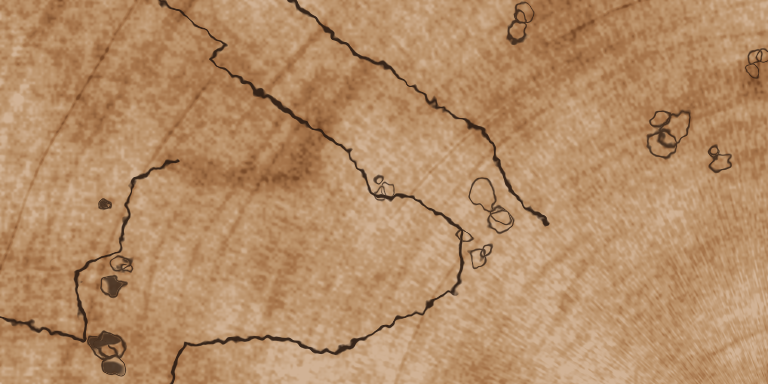
Write a Shadertoy shader that draws this texture.

```glsl
const vec3 PALE = vec3(0.82, 0.70, 0.585);
const vec3 TAN = vec3(0.735, 0.575, 0.415);
const vec3 BROWN = vec3(0.65, 0.455, 0.29);
const vec3 DEEP = vec3(0.46, 0.28, 0.15);
const vec3 INK = vec3(0.17, 0.11, 0.075);
const vec2 PITH = vec2(2.13, -0.36);      // centre of the growth rings
const float BASE_TONE = 0.25;
const float BLOTCH_CONTRAST = 0.95;
const float GRAIN_CONTRAST = 0.34;
const float VEIN_WIDTH = 0.0042;
const float LOOP_WIDTH = 0.0026;
const int LOOPS_PER_CLUSTER = 3;

// Bends of three fungal veins; each starts at an index tested in veinDistance
const vec2 BENDS[24] = vec2[24](
    vec2(0.36, 1.03), vec2(0.59, 0.88), vec2(0.55, 0.84), vec2(0.91, 0.60),
    vec2(0.97, 0.50), vec2(1.08, 0.49), vec2(1.20, 0.40), vec2(1.19, 0.24),
    vec2(0.87, 0.08), vec2(0.69, 0.125), vec2(0.49, 0.10), vec2(0.43, -0.03),
    vec2(0.71, 1.03), vec2(0.885, 0.895), vec2(1.12, 0.74), vec2(1.28, 0.635),
    vec2(1.33, 0.505), vec2(1.42, 0.41),
    vec2(0.455, 0.58), vec2(0.34, 0.53), vec2(0.315, 0.35), vec2(0.19, 0.29),
    vec2(0.23, 0.11), vec2(-0.02, 0.18));
const int SECOND_VEIN = 12;
const int THIRD_VEIN = 18;

// Clusters of small closed loops: centre and spread
const vec3 CLUSTERS[10] = vec3[10](
    vec3(1.28, 0.45, 0.055), vec3(1.23, 0.35, 0.045), vec3(1.73, 0.65, 0.055),
    vec3(1.86, 0.59, 0.04), vec3(0.265, 0.455, 0.025), vec3(0.30, 0.28, 0.045),
    vec3(0.26, 0.09, 0.055), vec3(1.38, 0.93, 0.05), vec3(1.97, 0.83, 0.035),
    vec3(1.0, 0.51, 0.035));

float hash(vec2 p) {
    vec3 q = fract(vec3(p.xyx) * 0.1031);
    q += dot(q, q.yzx + 33.33);
    return fract((q.x + q.y) * q.z);
}

float noise(vec2 p) {
    vec2 i = floor(p), f = fract(p);
    f = f * f * (3.0 - 2.0 * f);
    return mix(mix(hash(i), hash(i + vec2(1, 0)), f.x),
               mix(hash(i + vec2(0, 1)), hash(i + vec2(1, 1)), f.x), f.y);
}

float fbm(vec2 p) {
    float sum = 0.0, amp = 0.53;
    for (int i = 0; i < 4; i++) {
        sum += amp * noise(p);
        p = mat2(1.6, 1.2, -1.2, 1.6) * p + 17.3;
        amp *= 0.5;
    }
    return sum;
}

float segment(vec2 p, vec2 a, vec2 b) {
    vec2 d = b - a;
    return length(p - a - d * clamp(dot(p - a, d) / dot(d, d), 0.0, 1.0));
}

float veinDistance(vec2 p) {
    float d = 9.0;
    for (int i = 1; i < 24; i++) {
        if (i == SECOND_VEIN || i == THIRD_VEIN) continue;
        d = min(d, segment(p, BENDS[i - 1], BENDS[i]));
    }
    return d;
}

// x: distance to the nearest loop outline, y: signed distance to its inside
vec2 loopDistance(vec2 p) {
    vec2 d = vec2(9.0);
    for (int i = 0; i < 10; i++) {
        vec3 c = CLUSTERS[i];
        for (int j = 0; j < LOOPS_PER_CLUSTER; j++) {
            vec2 id = vec2(float(i) * 7.0 + 3.0, float(j) * 5.0 + 11.0);
            vec2 offset = vec2(hash(id), hash(id + 31.0)) * 2.0 - 1.0;
            vec2 q = p - c.xy - offset * c.z * 0.8;
            q = mat2(0.8, 0.6, -0.6, 0.8) * q * vec2(1.0, 0.9);
            q.y *= mix(0.7, 1.6, hash(id + 57.0));
            float s = length(q) - c.z * mix(0.3, 0.65, hash(id + 83.0));
            d = min(d, vec2(abs(s), s));
        }
    }
    return d;
}

// Darkness of the bare wood: stains, growth rings and fine grain
float woodTone(vec2 p) {
    vec2 w = p + 0.09 * (vec2(fbm(p * 5.0), fbm(p * 5.0 + 40.0)) - 0.5);
    vec2 toPith = p - PITH;
    float radius = length(toPith) + 0.05 * (fbm(p * 2.5) - 0.5);
    float angle = atan(toPith.y, toPith.x);

    float corner = smoothstep(-0.05, 0.5, dot(w - vec2(1.35, 0.55), vec2(0.6, 0.8)));
    float leftEdge = 1.0 - smoothstep(0.1, 0.6, w.x);
    float band = min(segment(w, vec2(0.45, 0.56), vec2(0.76, 0.55)),
                     segment(w, vec2(0.76, 0.55), vec2(0.95, 0.82)));
    float tone = BASE_TONE + 0.33 * corner + 0.12 * leftEdge;
    tone += 0.33 * (1.0 - smoothstep(0.0, 0.065, band));
    tone += BLOTCH_CONTRAST * (fbm(p * 4.0 + 9.0) - 0.5);

    float ringWave = noise(vec2(radius * 15.0, angle * 1.5));
    float ringLine = 1.0 - smoothstep(0.0, 0.13, abs(ringWave - 0.5));
    float ringFade = smoothstep(0.35, 0.7, noise(vec2(radius * 6.0, angle * 5.0) + 70.0));
    tone += 0.25 * ringLine * ringFade;
    tone += 0.22 * (noise(vec2(radius * 60.0, angle * 4.0)) - 0.5);

    float rays = noise(vec2(radius * 50.0, angle * 150.0));
    float pores = noise(p * 125.0);
    float sawMarks = noise(p * vec2(110.0, 18.0)) + noise(p * vec2(20.0, 120.0)) - 1.0;
    tone += GRAIN_CONTRAST * (rays + 0.8 * pores - 0.9);
    return tone + 0.2 * leftEdge * sawMarks;
}

void mainImage(out vec4 fragColor, in vec2 fragCoord) {
    vec2 p = fragCoord / iResolution.y;
    float pixel = 1.0 / iResolution.y;

    // Crinkle the vein paths
    vec2 q = p + 0.035 * (vec2(fbm(p * 17.0), fbm(p * 17.0 + 50.0)) - 0.5);
    q += 0.012 * (vec2(noise(p * 60.0), noise(p * 60.0 + 25.0)) - 0.5);
    float vein = veinDistance(q);
    vec2 loops = loopDistance(q);

    // Wood colour ramp, with a faint stain along the veins
    float tone = woodTone(p) + 0.16 * exp(-min(vein, loops.x) * 55.0);
    vec3 color = mix(PALE, TAN, smoothstep(-0.1, 0.38, tone));
    color = mix(color, BROWN, smoothstep(0.3, 0.68, tone));
    color = mix(color, DEEP, smoothstep(0.62, 1.08, tone));

    // Ink lines and the dark rot pockets at the left
    float width = VEIN_WIDTH * mix(0.5, 1.4, noise(p * 22.0));
    float ink = 1.0 - smoothstep(width - pixel, width + pixel, vein);
    float loopWidth = LOOP_WIDTH * mix(0.4, 1.5, noise(p * 18.0 + 5.0));
    ink = max(ink, 0.85 * (1.0 - smoothstep(loopWidth - pixel, loopWidth + pixel, loops.x)));
    float rot = smoothstep(0.5, 0.62, noise(p * 24.0 + 3.0)) * (1.0 - step(0.45, p.x));
    ink = max(ink, 0.8 * rot * (1.0 - smoothstep(-0.006, 0.004, loops.y)));
    color = mix(color, INK, 0.92 * ink);

    fragColor = vec4(color, 1.0);
}
```
